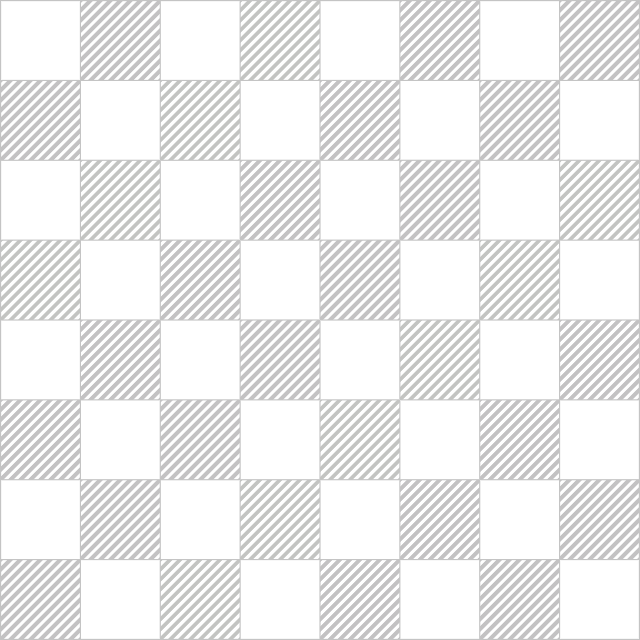
This pattern is drawn by a WebGL 1 fragment shader. Its source:

```glsl
precision highp float;
// An 8 by 8 checkerboard: plain white squares alternate with squares hatched
// by rising grey diagonals, all ruled by a thin grey grid. One continuous
// stripe wave fills the hatched squares; every third diagonal is a bit finer.

uniform vec2 u_resolution;

// Coverage of a shape from its signed distance, softened over one pixel.
float coverage(float dist, float pixel) {
  return clamp(0.5 - dist / pixel, 0.0, 1.0);
}

// Signed distance, in squares, to diagonal bands filling the given share.
float stripeDistance(float diagonal, float share) {
  float perSquare = 8.0;
  float wave = abs(fract(diagonal * perSquare + 0.5) - 0.5);
  return (wave - 0.5 * share) / (perSquare * sqrt(2.0));
}

// Signed distance to the ruled lines around every square.
float gridDistance(vec2 board) {
  vec2 toLine = abs(fract(board + 0.5) - 0.5);
  return min(toLine.x, toLine.y) - 0.0072;
}

void main() {
  // Board coordinates: one unit per square, rows counted from the top,
  // with a slight inset so the outer lines stay visible.
  float side = min(u_resolution.x, u_resolution.y);
  vec2 centered = (gl_FragCoord.xy - 0.5 * u_resolution) / side;
  vec2 board = vec2(centered.x, -centered.y) * 8.0 * 1.0018 + 4.0;
  float pixel = 8.0 * 1.0018 / side;

  // Squares on odd diagonals are hatched; some carry finer, cooler stripes.
  vec2 square = floor(board);
  float diagonal = square.x + square.y;
  float hatched = mod(diagonal, 2.0);
  float finer = 1.0 - step(0.5, abs(mod(diagonal, 6.0) - 3.0));

  float share = mix(0.57, 0.53, finer);
  float stripes = coverage(stripeDistance(board.x + board.y, share), 0.85 * pixel);
  vec3 stripeGrey = mix(vec3(0.766, 0.76, 0.766), vec3(0.763, 0.77, 0.76), finer);

  vec3 color = mix(vec3(1.0), stripeGrey, stripes * hatched);
  color = mix(color, vec3(0.77), coverage(gridDistance(board), pixel));
  gl_FragColor = vec4(color, 1.0);
}
```
